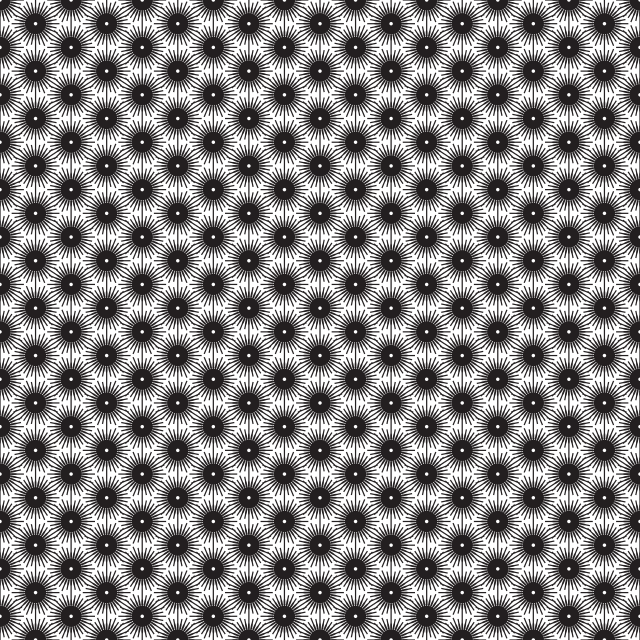
Give the GLSL for this pattern, as a three.js fragment shader.

```glsl
// Black starbursts with beaded discs, staggered on white, 9 across and 13.5 down.
varying vec2 vUv;

const float RAYS = 32.0;
const float UNITS = 1152.0; // motif units per canvas side

float coverage(float dist, float blur) {
  return clamp(0.5 - dist / blur, 0.0, 1.0);
}

// Ink of one starburst centred at the origin
float starburst(vec2 p, float blur) {
  float r = length(p);
  float sector = 6.2831853 / RAYS;
  float turn = atan(p.y, p.x) / sector;
  float ray = floor(turn + 0.5);
  float angle = (turn - ray) * sector;
  float along = r * cos(angle);
  float across = r * abs(sin(angle));

  // Dagger-shaped rays, alternately long and short
  float tip = mix(43.0, 38.5, mod(ray, 2.0));
  float halfWidth = mix(1.6, 1.1, smoothstep(27.0, 32.0, along));
  float rays = max(across - halfWidth, max(along - tip, 18.0 - along));
  float ink = coverage(min(r - 21.0, rays), blur);

  // White beads between the ray roots, and the white eye
  float beadAngle = (fract(turn) - 0.5) * sector;
  float bead = length(r * vec2(cos(beadAngle), sin(beadAngle)) - vec2(19.8, 0.0)) - 0.85;
  return ink * (1.0 - coverage(min(bead, r - 3.1), blur));
}

// Two interleaved grids; each starburst fits inside its own cell
float pattern(vec2 uv, float blur) {
  vec2 grid = (uv - vec2(0.0, 1.0)) * vec2(9.0, 13.5);
  vec2 cell = UNITS / vec2(9.0, 13.5);
  float even = starburst((fract(grid + 0.5) - 0.5) * cell, blur);
  float odd = starburst((fract(grid) - 0.5) * cell, blur);
  return max(even, odd);
}

void main() {
  // Average a 4 by 4 grid of samples to keep the fine rays smooth
  vec2 pixel = fwidth(vUv);
  float blur = max(pixel.x * UNITS * 0.25, 0.0001);
  float ink = 0.0;
  for (int j = 0; j < 4; j++) {
    for (int i = 0; i < 4; i++) {
      vec2 offset = (vec2(float(i), float(j)) - 1.5) * 0.25;
      ink += pattern(vUv + offset * pixel, blur) / 16.0;
    }
  }
  gl_FragColor = vec4(mix(vec3(1.0), vec3(0.137, 0.122, 0.125), ink), 1.0);
}
```
